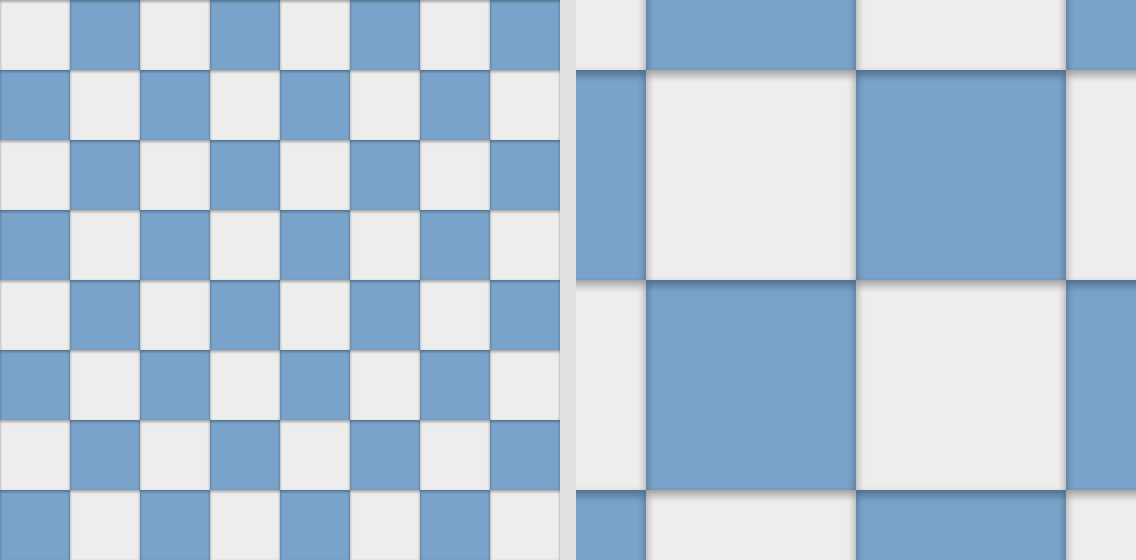
Left: the whole. Right: its middle third, enlarged.
This pattern is drawn by a three.js fragment shader. Its source:

```glsl
// Eight by eight checkerboard of blue and pale grey squares, each with a soft
// inset shadow: strong under its top edge, faint along its sides.
// Alternating signed distances give the checks, a shifted blurred box the shadow.
varying vec2 vUv;

const float CELLS = 8.0;
const vec3 BLUE = vec3(0.475, 0.640, 0.795);
const vec3 PALE = vec3(0.928);
const float SHADOW_DROP = 0.022;     // in cell widths
const float SHADOW_BLUR = 0.045;
const float SHADOW_STRENGTH = 0.36;

// Smoothed sign that flips at every whole number, positive in cell zero.
vec2 alternate(vec2 p, vec2 pixel) {
  vec2 edge = 0.5 - abs(fract(p * 0.5 + 0.25) * 2.0 - 1.0);
  return clamp(2.0 * edge / pixel, -1.0, 1.0);
}

// Coverage of a unit box with blurred borders.
float softBox(vec2 p, float blur) {
  vec2 cover = smoothstep(-blur, blur, 0.5 - abs(p - 0.5));
  return cover.x * cover.y;
}

// Inset shadow within one cell, smoothed where it stops at the top edge.
float insetShadow(vec2 cell, float drop, float blur, float pixel) {
  float shade = 1.0 - softBox(cell + vec2(0.0, drop), blur);
  return shade * clamp((1.0 - cell.y) / pixel + 0.5, 0.0, 1.0);
}

void main() {
  vec2 p = vUv * CELLS;
  vec2 pixel = max(fwidth(p), vec2(1e-5));

  // Checks, starting with blue at the lower left
  vec2 side = alternate(p, pixel);
  vec3 color = mix(PALE, BLUE, 0.5 + 0.5 * side.x * side.y);

  // Shadow cast into each square
  float shade = insetShadow(fract(p), SHADOW_DROP, SHADOW_BLUR, pixel.y);
  color *= 1.0 - SHADOW_STRENGTH * shade;

  gl_FragColor = vec4(color, 1.0);
}
```
